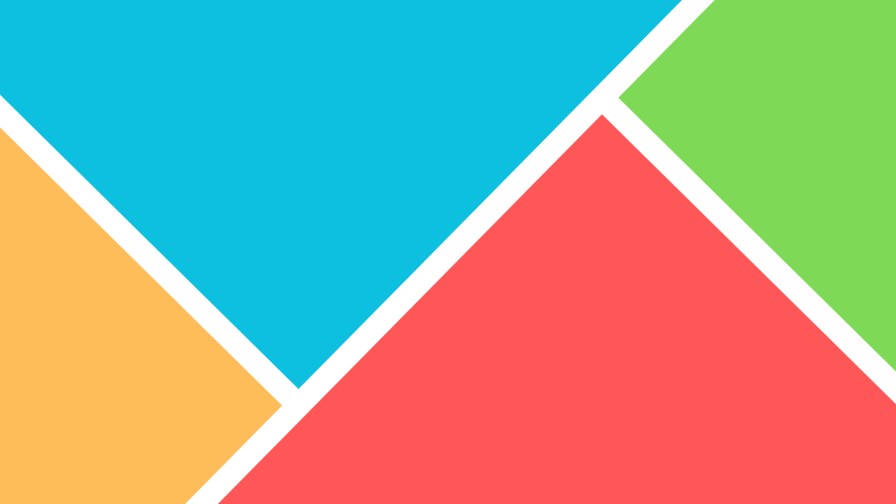
Write a WebGL 2 fragment shader that draws this background.

```glsl
#version 300 es
precision highp float;
// Four flat colour blocks parted by white diagonal bands.

#define AXIS vec2(0.7121, -0.7021) // unit normal of the main band
#define MAIN_BAND 0.2846           // offset of the main band along AXIS
#define LEFT_BAND 0.5552           // cross band on the upper left side
#define RIGHT_BAND 1.4123          // cross band on the lower right side
#define HALF_WIDTH 0.0231          // half thickness of every band

uniform vec2 u_resolution;
out vec4 fragColor;

const vec3 CYAN   = vec3(0.051, 0.753, 0.875);
const vec3 ORANGE = vec3(1.000, 0.741, 0.349);
const vec3 GREEN  = vec3(0.494, 0.851, 0.341);
const vec3 RED    = vec3(1.000, 0.341, 0.341);
const vec3 WHITE  = vec3(1.0);

void main() {
    // Canvas height is one unit
    vec2 p = gl_FragCoord.xy / u_resolution.y;
    float pixel = 1.0 / u_resolution.y;

    // Signed distances to the main band and to the cross band on this side
    float across = dot(p, AXIS) - MAIN_BAND;
    bool lowerSide = across > 0.0;
    float along = dot(p, vec2(-AXIS.y, AXIS.x))
                - (lowerSide ? RIGHT_BAND : LEFT_BAND);

    // Block colour by quadrant of the rotated frame
    vec3 block = lowerSide ? (along > 0.0 ? GREEN : RED)
                           : (along > 0.0 ? CYAN : ORANGE);

    // Antialiased white bands
    float band = min(abs(across), abs(along)) - HALF_WIDTH;
    float cover = smoothstep(-0.75 * pixel, 0.75 * pixel, band);
    fragColor = vec4(mix(WHITE, block, cover), 1.0);
}
```
